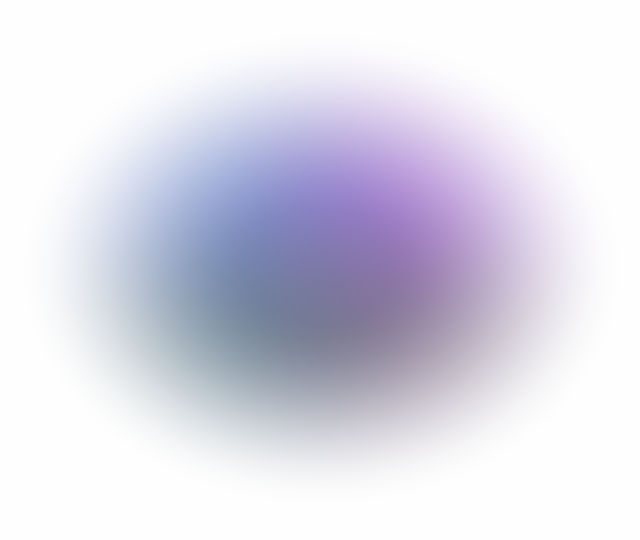
Give the GLSL for this background, as a Shadertoy shader.

```glsl
// A soft elliptical cloud of colour resting on a near-white page.
// A smooth radial falloff sets the coverage, while four corner inks
// are blended across the cloud: blue, violet, slate and mauve.

#define CENTER      vec2(0.502, 0.503) // cloud centre, in canvas units
#define HALF_SIZE   vec2(0.273, 0.255) // radii near half coverage
#define FADE_INNER  0.35               // radius where the fade begins
#define FADE_OUTER  1.75               // radius where the cloud ends
#define BLEND_REACH 0.75               // distance over which inks mix
#define CORE_SHADE  0.03               // extra depth in the middle

const vec3 PAGE   = vec3(0.996);
const vec3 BLUE   = vec3(0.49, 0.57, 0.80);
const vec3 VIOLET = vec3(0.65, 0.47, 0.81);
const vec3 SLATE  = vec3(0.42, 0.51, 0.57);
const vec3 MAUVE  = vec3(0.52, 0.46, 0.56);

// Ink colour at a point measured in cloud radii
vec3 inkColor(vec2 p) {
    vec2 blend = smoothstep(-BLEND_REACH, BLEND_REACH, p);
    vec3 upper = mix(BLUE, VIOLET, blend.x);
    vec3 lower = mix(SLATE, MAUVE, blend.x);
    return mix(lower, upper, blend.y) - CORE_SHADE * exp(-4.0 * dot(p, p));
}

// Opacity of the cloud, from 1 at the heart to 0 outside
float cloudCoverage(vec2 p) {
    return 1.0 - smoothstep(FADE_INNER, FADE_OUTER, length(p));
}

void mainImage(out vec4 fragColor, in vec2 fragCoord) {
    vec2 uv = fragCoord / iResolution.xy;
    vec2 p = (uv - CENTER) / HALF_SIZE;
    fragColor = vec4(mix(PAGE, inkColor(p), cloudCoverage(p)), 1.0);
}
```
